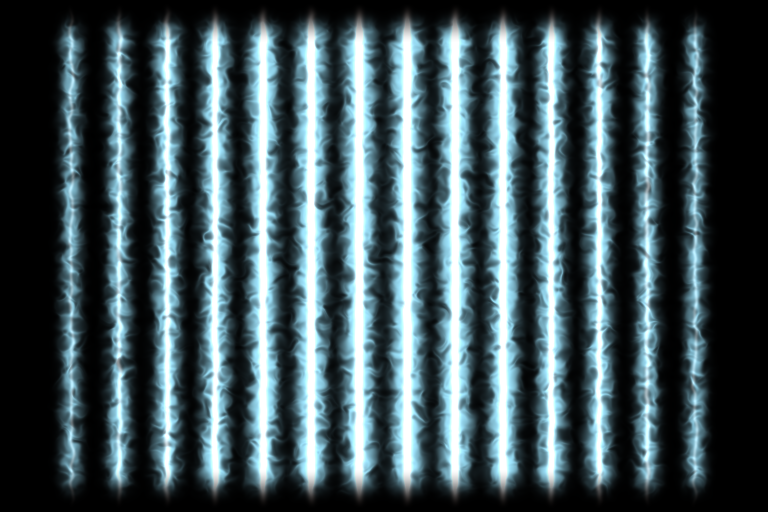
A Shadertoy shader for this pattern:

```glsl
const float BEAM_COUNT = 14.0;
const float BEAMS_PER_WIDTH = 16.0;
const vec3 HALO_TINT = vec3(0.62, 0.90, 1.00);
const vec3 CORE_TINT = vec3(1.00, 0.86, 0.82);

vec2 hashGradient(vec2 cell) {
    vec2 h = vec2(dot(cell, vec2(127.1, 311.7)), dot(cell, vec2(269.5, 183.3)));
    return 2.0 * fract(sin(h) * 43758.547) - 1.0;
}

float gradientNoise(vec2 p) {
    vec2 i = floor(p);
    vec2 f = p - i;
    vec2 u = f * f * f * (f * (f * 6.0 - 15.0) + 10.0);
    float a = dot(hashGradient(i), f);
    float b = dot(hashGradient(i + vec2(1, 0)), f - vec2(1, 0));
    float c = dot(hashGradient(i + vec2(0, 1)), f - vec2(0, 1));
    float d = dot(hashGradient(i + vec2(1, 1)), f - vec2(1, 1));
    return mix(mix(a, b, u.x), mix(c, d, u.x), u.y);
}

// Ridge with a rounded crest
float ridge(vec2 p) {
    float n = gradientNoise(p);
    return 1.0 - min(1.0, 2.2 * (sqrt(n * n + 0.008) - 0.089));
}

// Curling filaments from domain-warped ridges
float wisps(vec2 p, vec2 warp) {
    vec2 q = p * 36.0 + warp * 0.8;
    float r = 0.7 * ridge(q) + 0.3 * ridge(q * 1.5 + 17.3);
    return 0.3 + 1.3 * r * r;
}

float bell(float d, float width) {
    return exp(-d * d / (width * width));
}

// Smooth limit that leaves low light untouched
float saturateSoftly(float light, float limit) {
    float x = light / limit;
    return light / sqrt(sqrt(1.0 + x * x * x * x));
}

// Halo in x, hot core in y; strength falls towards the outer beams
vec2 beam(float dx, float y, float index, float strength, float warp, float filaments) {
    float bend = gradientNoise(vec2(index * 7.3, y * 32.0))
               + 0.5 * gradientNoise(vec2(index * 7.3 + 50.0, y * 60.0));
    float coreX = dx + bend * mix(0.009, 0.002, strength);
    float haloX = dx + warp * 0.011;
    float halo = bell(haloX, mix(0.0165, 0.0255, strength));
    float density = mix(filaments, 1.0, 0.3 * halo * strength);
    float core = bell(coreX, mix(0.0032, 0.0075, strength));
    return vec2(halo * density * mix(0.52, 1.3, strength),
                core * mix(0.16, 0.85, strength));
}

void mainImage(out vec4 fragColor, in vec2 fragCoord) {
    vec2 p = (fragCoord - 0.5 * iResolution.xy) / iResolution.y;
    p.x += 0.0015;
    float spacing = iResolution.x / iResolution.y / BEAMS_PER_WIDTH;

    vec2 warp = vec2(gradientNoise(p * 38.0 + 3.7), gradientNoise(p * 38.0 + 91.2));
    float filaments = wisps(p, warp);

    // Nearest beam and its two neighbours
    vec2 light = vec2(0.0);
    for (int j = -1; j <= 1; j++) {
        float index = floor(p.x / spacing) + 0.5 + float(j);
        if (abs(index) > 0.5 * BEAM_COUNT) continue;
        float offset = index / (0.5 * BEAM_COUNT + 0.1);
        float strength = pow(1.0 - offset * offset, 1.25);
        light += beam(p.x - index * spacing, p.y, index, strength, warp.x, filaments);
    }

    // Fade at both ends of the beams; the halo saturates at cyan
    float fade = smoothstep(0.005, 0.085, 0.5 - abs(p.y));
    float haloLight = saturateSoftly(light.x, 1.08) * fade;
    vec3 color = min(HALO_TINT * haloLight + CORE_TINT * light.y, 1.0);
    fragColor = vec4(color * fade, 1.0);
}
```
